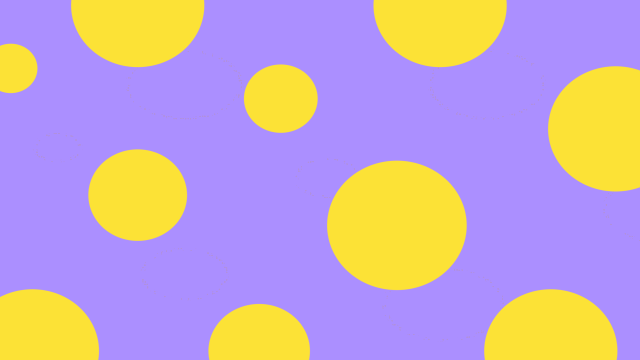
A Shadertoy shader for this pattern:

```glsl
// Flat yellow spots scattered on lilac, with barely visible speckled rings between them.

const vec3 LILAC  = vec3(0.67, 0.56, 1.00);
const vec3 YELLOW = vec3(0.99, 0.885, 0.21);
const vec3 SPECK  = vec3(0.69, 0.565, 0.87);

float hash(vec2 p) {
    return fract(sin(dot(p, vec2(41.3, 289.1))) * 4375.5);
}

// Approximate distance to an ellipse; squash is its height over its width
float ellipse(vec2 p, float radius, float squash) {
    return (length(p / vec2(1.0, squash)) - radius) * squash;
}

// Fine cellular dots, one jittered dot in some of the cells
float speckles(vec2 p) {
    vec2 cell = floor(p * 150.0);
    vec2 jitter = vec2(hash(cell + 7.0), hash(cell + 19.0)) - 0.5;
    float d = length(fract(p * 150.0) - 0.5 - 0.4 * jitter);
    return step(0.6, hash(cell)) * (1.0 - smoothstep(0.2, 0.5, d));
}

void mainImage(out vec4 fragColor, in vec2 fragCoord) {
    vec2 p = fragCoord / iResolution.y;
    float px = 1.0 / iResolution.y;
    float spots = 0.0, rings = 0.0;

    // Two staggered rows of five columns that widen to the right
    for (float row = 0.0; row < 2.0; row++) {
        for (float col = 0.0; col < 5.0; col++) {
            bool atBorder = mod(col + row, 2.0) > 0.5;
            float x = 0.06 + 0.30 * col + 0.0225 * col * col
                    + 0.03 * (col - 1.0) * (1.0 - 2.0 * row);
            float depth = atBorder ? 0.015 + 0.96 * row
                                   : 0.19 + 0.31 * row + 0.042 * col;
            float radius = atBorder
                ? 0.141 + 0.011 * (col - 2.0) * (col - 2.0) + 0.033 * (1.0 - row)
                : 0.074 + 0.0071 * col * col + 0.056 * row;
            vec2 q = p - vec2(x, 1.0 - depth);

            // Solid spot with a one pixel soft edge
            float d = ellipse(q, radius, 0.927);
            spots = max(spots, 1.0 - smoothstep(-0.7 * px, 0.7 * px, d));

            // Flat ring to the lower right of the spot
            float ring = abs(ellipse(q - vec2(0.13, -0.22), radius * 0.85, 0.6));
            rings = max(rings, 1.0 - smoothstep(0.002, 0.005, ring));
        }
    }

    vec3 color = mix(LILAC, SPECK, rings * speckles(p));
    fragColor = vec4(mix(color, YELLOW, spots), 1.0);
}
```
